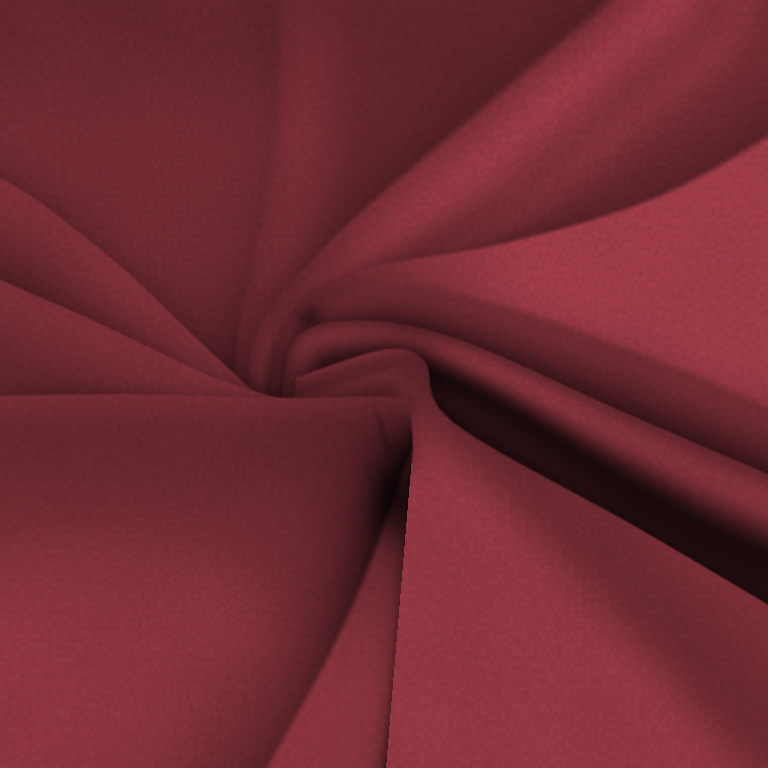
Reproduce this texture procedurally as a Shadertoy shader.

```glsl
// Crimson cotton gathered into a swirl of folds around a dark hub.
// Fold edges are splines with signed distances; shaded sheets are layered
// back to front, each casting a soft shadow on the cloth below.

#define ramp smoothstep
const vec3 DYE = vec3(1, .375, .445);  // colour per unit of tone
const vec2 HUB = vec2(.525, .385);     // where the folds meet
const float DEEP = .11;                // tone of the darkest crease
const float SHARP = .0022;             // edge softness in focus
const float BLURRED = .01;             // edge softness far away
const float GRAIN = .04;               // strength of the cotton grain

// Fold edges, six points each; the cloth lies left of the direction of travel.
const mat3x4
  FAR_RIDGE = mat3x4(.355,1.03, .36,.89, .348,.76, .328,.66, .312,.58, .302,.47),
  LONG_ROLL = mat3x4(.83,1.03, .625,.857, .46,.715, .36,.61, .328,.545, .323,.47),
  BRIGHT = mat3x4(1.03,.84, .86,.745, .66,.684, .455,.645, .375,.587, .35,.47),
  CREASE = mat3x4(1.03,.455, .92,.505, .81,.548, .66,.6, .5,.63, .36,.58),
  TUBE = mat3x4(1.03,.37, .82,.46, .6,.557, .47,.583, .385,.56, .365,.47),
  FRONT_RIGHT = mat3x4(1.03,.195, .83,.313, .59,.45, .553,.53, .5,.545, .39,.51),
  LEFT_UPPER = mat3x4(.33,.49, .25,.565, .17,.642, .1,.7, .04,.745, -.03,.785),
  LEFT_LOWER = mat3x4(.36,.482, .28,.508, .2,.545, .11,.588, .04,.618, -.03,.65),
  FRONT_LEFT = mat3x4(.536,.4, .538,.45, .518,.482, .38,.482, .16,.487, -.03,.484),
  SLIT = mat3x4(.53,.5, .537,.43, .536,.34, .53,.22, .518,.1, .502,-.03),
  CONE = mat3x4(.53,.4, .5,.315, .465,.225, .42,.13, .37,.04, .33,-.03);

// Signed distance to a Catmull-Rom spline, positive on its left.
float fold(vec2 p, mat3x4 m) {
  vec2 k[6] = vec2[6](m[0].xy, m[0].zw, m[1].xy, m[1].zw, m[2].xy, m[2].zw);
  float best = 1e3, side = 1.;
  vec2 a = k[0];
  for (int i = 0; i < 5; i++) {
    vec2 k0 = k[max(i - 1, 0)], k1 = k[i], k2 = k[i + 1], k3 = k[min(i + 2, 5)];
    for (int j = 1; j <= 6; j++) {
      float t = float(j) / 6.;
      vec2 b = k1 + .5*t*(k2 - k0 + t*(2.*k0 - 5.*k1 + 4.*k2 - k3 + t*(3.*(k1 - k2) + k3 - k0)));
      vec2 d = b - a, q = p - a, r = q - d * clamp(dot(q, d) / dot(d, d), 0., 1.);
      if (dot(r, r) < best) { best = dot(r, r); side = d.x*q.y - d.y*q.x; }
      a = b;
    }
  }
  return sqrt(best) * (side < 0. ? -1. : 1.);
}

// Lays a sheet over the cloth below and shades just outside its edge.
float drape(float below, float sheet, float d, float soft, float shade, float reach) {
  below *= 1. - shade * exp(min(d, 0.) / reach);
  return mix(below, sheet, ramp(-soft, soft, d));
}

float bump(float x, float center, float width) {
  float u = (x - center) / width;
  return exp(-u * u);
}

vec2 gradient(vec2 cell) {
  float a = 6.2832 * fract(sin(dot(cell, vec2(127.1, 311.7))) * 43758.5);
  return vec2(cos(a), sin(a));
}

float gradientNoise(vec2 p) {
  vec2 i = floor(p), f = fract(p), u = f*f*(3. - 2.*f), e = vec2(1, 0);
  return mix(mix(dot(gradient(i), f), dot(gradient(i + e), f - e), u.x),
    mix(dot(gradient(i + e.yx), f - e.yx), dot(gradient(i + 1.), f - 1.), u.x), u.y);
}

void mainImage(out vec4 fragColor, in vec2 fragCoord) {
  vec2 p = fragCoord / iResolution.xy;
  float soft = mix(SHARP, BLURRED, ramp(.55, 1., p.y)), hub = length(p - HUB);

  // Distant cloth and its upright ridge
  float tone = mix(.45, .39, ramp(.75, 1.02, p.y)) - .05 * bump(p.y, .5, .12);
  float d = fold(p, FAR_RIDGE);
  float sheet = .38 + .1 * bump(d, .04, .05) * ramp(1.1, .8, p.y);
  tone = drape(tone, sheet, d, soft * 2., .12, .03);

  // Long roll, narrowing at the swirl
  float dBright = fold(p, BRIGHT);
  d = fold(p, LONG_ROLL);
  float s = d / mix(.3, 1., ramp(.5, .75, p.y));
  sheet = .44 + .15 * bump(s, .055, .045) + .07 * bump(s, .14, .03) - .05 * bump(dBright, -.02, .05);
  tone = drape(tone, sheet, d, soft, .2, .04);

  // Bright sheet, its shaded crease and the rolled tube
  sheet = mix(.4, .61, ramp(.36, .7, p.x)) - .04 * ramp(.55, .42, p.y);
  tone = drape(tone, sheet, dBright, soft, .18, .02);
  d = min(fold(p, CREASE), dBright);
  sheet = mix(.44, .27, ramp(.01, .095, d)) - .17 * bump(length(p - vec2(.403, .588)), 0., .018);
  tone = drape(tone, sheet, d, .007, .1, .02);
  float dTube = fold(p, TUBE);
  s = dTube / mix(.045, .085, ramp(.55, 1., p.x));
  sheet = mix(.4, .51, ramp(0., .35, s));
  sheet = mix(sheet, mix(.3, DEEP, ramp(.47, .58, p.x)), ramp(.45, 1.2, s)) + .08 * ramp(1.2, 1.9, s);
  tone = drape(tone, sheet, dTube, SHARP, .3, .02);

  // Front right sheet with a diagonal ridge and the inner lobe
  d = fold(p, FRONT_RIGHT);
  s = dot(p - vec2(.585, .45), vec2(.74, .675));
  sheet = mix(.57, .42, ramp(-.06, .03, s)) + .06 * ramp(.04, .14, s);
  sheet -= .08 * ramp(.35, .52, p.y);
  s = p.x + 3. * max(.45 - p.y, 0.);
  sheet = mix(.34 + .1 * bump(d, 0., .012) + .06 * bump(d, .035, .009), sheet, ramp(.5, .55, s));
  tone = drape(tone, sheet, min(d, dTube - .016), SHARP, .45, .025);

  // Two folds fanning out on the left
  d = fold(p, LEFT_UPPER);
  tone = drape(tone, mix(.49, .38, ramp(.01, .11, d)), min(d, .36 - p.x), SHARP, .2, .025);
  d = fold(p, LEFT_LOWER);
  tone = drape(tone, mix(.48, .38, ramp(.01, .11, d)), min(d, .36 - p.x), SHARP, .22, .025);

  // Front left sheet, the cone under it and the black slit
  float dSlit = fold(p, SLIT), drop = .485 - p.y;
  sheet = mix(.4, .57, ramp(.05, .34, drop)) + .06 * bump(drop, 0., .025);
  s = dot(p - vec2(.495, .45), vec2(.95, .3));
  sheet -= .08 * bump(s, 0., .004) * bump(drop, .045, .035);
  s = .53 - .12 * ramp(.3, .08, hub);
  sheet = drape(sheet, s, fold(p, CONE), .006, mix(.75, .42, ramp(0., .38, hub)), .045 + .12 * hub);
  sheet *= 1. - .7 * bump(length((p - HUB + vec2(.01, .035)) * vec2(1, .6)), 0., .032);
  sheet *= 1. - .8 * exp(-abs(dSlit) / .01) * ramp(.47, .4, p.y);
  tone = drape(tone, sheet, min(fold(p, FRONT_LEFT), -dSlit), SHARP, .2, .012);

  // Cotton grain and mottling
  float grain = 2. * gradientNoise(p * 190.) + gradientNoise(p * vec2(90, 130)) + gradientNoise(p * 9.);
  fragColor = vec4(clamp(tone * (1. + GRAIN * grain) * DYE, 0., 1.), 1);
}
```
